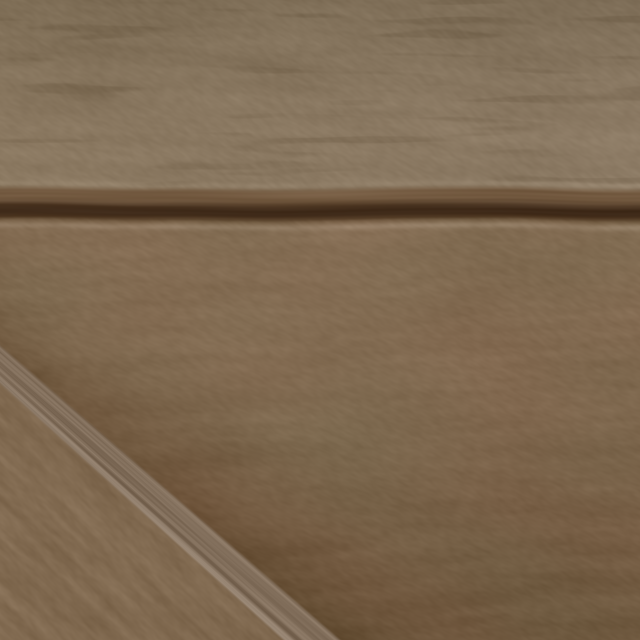
Give the GLSL for this texture, as a Shadertoy shader.

```glsl
// Brown wooden boards: a horizontal groove parts two boards, and a ridged
// trim crosses the lower left corner with a third board behind it.
// Stretched gradient noise makes the grain; smooth ramps make the relief.

vec2 hashGradient(vec2 cell) {
    vec3 h = fract(cell.xyx * vec3(0.1031, 0.1030, 0.0973));
    h += dot(h, h.yzx + 33.33);
    float angle = 6.2832 * fract((h.x + h.y) * h.z);
    return vec2(cos(angle), sin(angle));
}

float gradientNoise(vec2 p) {
    vec2 i = floor(p), f = p - i;
    vec2 w = f * f * f * (f * (f * 6.0 - 15.0) + 10.0);
    float a = dot(hashGradient(i), f);
    float b = dot(hashGradient(i + vec2(1, 0)), f - vec2(1, 0));
    float c = dot(hashGradient(i + vec2(0, 1)), f - vec2(0, 1));
    float d = dot(hashGradient(i + vec2(1, 1)), f - vec2(1, 1));
    return mix(mix(a, b, w.x), mix(c, d, w.x), w.y);
}

float fbm(vec2 p, int octaves) {
    float sum = 0.0, amplitude = 1.0;
    for (int i = 0; i < octaves; i++) {
        sum += amplitude * gradientNoise(p);
        p = p * 2.03 + vec2(17.3, 9.1);
        amplitude *= 0.55;
    }
    return sum;
}

// Coordinates along and across a fibre direction
vec2 alongAcross(vec2 p, vec2 direction) {
    vec2 d = normalize(direction);
    return vec2(dot(p, d), dot(p, vec2(-d.y, d.x)));
}

float bump(float x, float centre, float width) {
    float t = (x - centre) / width;
    return exp(-t * t);
}

// Broad veins, soft blotches and fine slanted fibres
float woodGrain(vec2 p, vec2 veinDirection, vec2 fibreDirection) {
    vec2 v = alongAcross(p, veinDirection);
    v.y += 0.012 * gradientNoise(v * vec2(3.0, 7.0));
    float veins = fbm(v * vec2(3.0, 32.0), 3);
    float blotches = fbm(p * vec2(5.0, 8.0) + 4.7, 2);
    float fibres = fbm(alongAcross(p, fibreDirection) * vec2(42.0, 115.0), 2);
    return 0.024 * veins + 0.014 * blotches + 0.024 * fibres;
}

vec3 upperBoard(vec2 p) {
    vec3 wood = mix(vec3(0.545, 0.475, 0.385), vec3(0.495, 0.430, 0.340),
                    smoothstep(0.78, 1.02, p.y));
    wood += vec3(0.008, 0.010, 0.016) * (p.x - 0.5);
    float streak = smoothstep(0.18, 0.5, fbm(p * vec2(3.5, 48.0) + 8.0, 2));
    return wood + woodGrain(p, vec2(1.0, -0.05), vec2(1.0, -0.55)) - 0.035 * streak;
}

vec3 lowerBoard(vec2 p, float trimDistance) {
    vec3 wood = mix(vec3(0.455, 0.365, 0.265), vec3(0.515, 0.425, 0.325),
                    smoothstep(0.0, 0.5, p.y));
    wood -= 0.015 * smoothstep(0.5, 1.0, p.x);
    float greenish = gradientNoise(p * vec2(4.0, 7.0) + 2.3);
    wood += vec3(-0.012, 0.008, 0.004) * greenish;
    float ripple = gradientNoise(p * vec2(4.0, 38.0)) * smoothstep(0.4, 0.1, p.y);
    wood += 0.025 * ripple + woodGrain(p + 3.0, vec2(1.0, 0.04), vec2(1.0, -0.45));
    float shade = exp(-max(trimDistance, 0.0) * 14.0);
    return wood - vec3(0.075, 0.078, 0.080) * shade;
}

vec3 cornerBoard(vec2 p) {
    vec3 wood = vec3(0.505, 0.415, 0.315);
    float veins = fbm(alongAcross(p, vec2(0.72, -0.69)) * vec2(7.0, 60.0), 2);
    return wood + 0.04 * veins + woodGrain(p + 7.0, vec2(0.72, -0.69), vec2(0.7, -0.7));
}

// Dark slot with a brown shoulder above and a pale lip below
vec3 addGroove(vec3 wood, vec2 p) {
    float y = p.y + 0.005 * gradientNoise(vec2(p.x * 4.0, 2.5));
    float lines = gradientNoise(vec2(p.x * 3.0, y * 160.0));
    float shoulder = smoothstep(0.655, 0.662, y) * (1.0 - smoothstep(0.699, 0.710, y));
    wood = mix(wood, vec3(0.450, 0.350, 0.250) + 0.06 * lines, shoulder);
    float slot = smoothstep(0.653, 0.667, y) * (1.0 - smoothstep(0.671, 0.691, y));
    wood = mix(wood, vec3(0.235, 0.155, 0.090) + 0.04 * lines, 0.95 * slot);
    float glint = 0.8 + 0.6 * gradientNoise(vec2(p.x * 9.0, 6.4));
    wood += vec3(0.075, 0.080, 0.085) * glint * bump(y, 0.646, 0.005);
    wood += 0.025 * bump(y, 0.712, 0.004);
    return wood - 0.07 * bump(y, 0.657, 0.005);
}

// Ridged strip; across runs from 0 at the inner edge to 1 at the outer
vec3 trimStrip(vec2 p, float across) {
    float along = alongAcross(p, vec2(0.75, -0.66)).x;
    float ridges = gradientNoise(vec2(along * 1.5, across * 9.0 + 0.4));
    float threads = gradientNoise(vec2(along * 5.0, across * 21.0));
    vec3 wood = vec3(0.515, 0.440, 0.365) + 0.10 * ridges + 0.035 * threads;
    wood -= 0.05 * bump(across, 0.28, 0.07) + 0.04 * bump(across, 0.55, 0.06);
    return wood + vec3(0.07, 0.075, 0.08) * bump(across, 0.08, 0.10);
}

void mainImage(out vec4 fragColor, in vec2 fragCoord) {
    vec2 p = fragCoord / iResolution.xy;
    float edge = 1.2 / iResolution.y + 0.001;

    // Heights of the two trim edges, slightly converging
    float outerY = 0.460 - 0.866 * p.x;
    float innerY = 0.401 - 0.905 * p.x;
    float outerDistance = (p.y - outerY) * 0.756;
    float innerDistance = (p.y - innerY) * 0.741;
    float across = (p.y - innerY) / (outerY - innerY);

    vec3 colour = mix(lowerBoard(p, outerDistance), upperBoard(p),
                      smoothstep(0.65, 0.70, p.y));
    colour = addGroove(colour, p);
    colour = mix(trimStrip(p, across), colour, smoothstep(-edge, edge, outerDistance));
    colour = mix(cornerBoard(p), colour, smoothstep(-edge, edge, innerDistance));
    fragColor = vec4(clamp(colour, 0.0, 1.0), 1.0);
}
```
